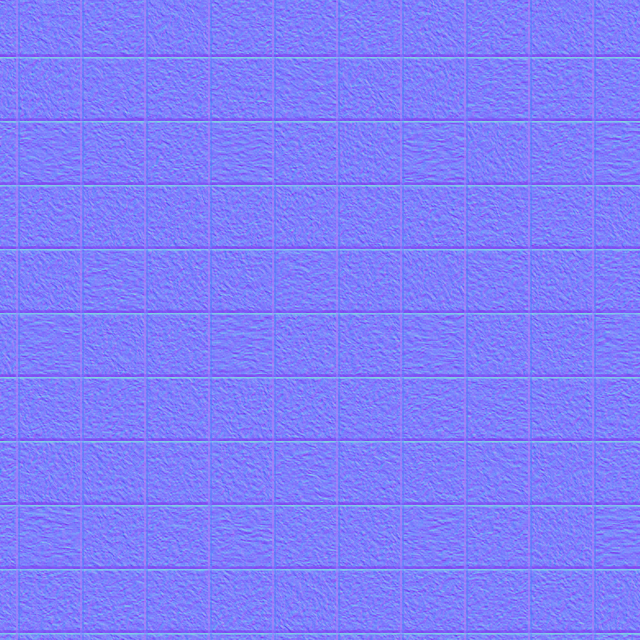
Reproduce this texture map procedurally as a WebGL 1 fragment shader.

```glsl
precision highp float;

uniform vec2 u_resolution;

float hash(vec2 p) {
    vec3 q = fract(vec3(p.xyx) * 0.1031);
    q += dot(q, q.yzx + 33.33);
    return fract((q.x + q.y) * q.z);
}

float valueNoise(vec2 p) {
    vec2 cell = floor(p);
    vec2 f = fract(p);
    f = f * f * f * (f * (f * 6.0 - 15.0) + 10.0);
    return mix(mix(hash(cell), hash(cell + vec2(1.0, 0.0)), f.x),
               mix(hash(cell + vec2(0.0, 1.0)), hash(cell + 1.0), f.x), f.y);
}

vec2 rotate(vec2 p, float angle) {
    float c = cos(angle);
    float s = sin(angle);
    return vec2(c * p.x - s * p.y, s * p.x + c * p.y);
}

// 1 for strongly rippled tiles, less for mildly rippled ones
float rippleAmount(vec2 id) {
    vec2 slot = mod(id, 3.0);
    float strong = step(length(slot - vec2(0.0, 1.0)), 0.1);
    float mild = step(length(slot - vec2(1.0, 2.0)), 0.1);
    return strong * (0.75 + 0.25 * hash(id + 71.0)) + mild * (0.2 + 0.4 * hash(id + 53.0));
}

// Surface relief inside one tile
float tileHeight(vec2 p, vec2 id, float ripple) {
    vec2 seed = (id + 3.0) * 41.0;

    // Fine plaster grain, slanted differently on every tile
    float slant = mix(0.3 + 1.1 * (hash(id + 17.0) - 0.3), 0.0, ripple);
    vec2 g = rotate(p - 0.5, slant) * vec2(mix(0.75, 0.45, ripple), 1.0);
    vec2 warp = vec2(0.0, 0.06 * valueNoise(p * 5.0 + seed));
    g += warp;
    float h = 0.0095 * valueNoise(g * 21.0 + seed + 200.0);
    h += 0.0075 * valueNoise(g * 34.0 + seed + 500.0);
    h += 0.0035 * valueNoise(p * 39.0 + seed + 700.0);

    // Long horizontal ripples
    h += ripple * 0.0075 * valueNoise((p + warp) * vec2(4.0, 19.0) + seed + 900.0);

    // A few small pits and bumps
    for (int i = 0; i < 2; i++) {
        vec2 k = id + float(i) * 13.0;
        vec2 center = 0.1 + 0.8 * vec2(hash(k + 5.0), hash(k + 29.0));
        float size = 0.025 + 0.02 * hash(k + 43.0);
        h += 0.014 * (hash(k + 87.0) - 0.5) * smoothstep(size, 0.0, length(p - center));
    }
    return h;
}

float band(float x, float lo, float hi, float blur) {
    return smoothstep(lo - blur, lo + blur, x) * (1.0 - smoothstep(hi - blur, hi + blur, x));
}

void main() {
    vec2 p = gl_FragCoord.xy / u_resolution * 10.0 - vec2(0.285, 0.11);
    vec2 id = floor(p);
    vec2 local = fract(p);
    float blur = max(6.0 / min(u_resolution.x, u_resolution.y), 0.009);

    // Slope of the grain by finite differences
    float ripple = rippleAmount(id);
    float e = 0.014;
    float h = tileHeight(local, id, ripple);
    vec2 slope = vec2(h - tileHeight(local + vec2(e, 0.0), id, ripple),
                      h - tileHeight(local + vec2(0.0, e), id, ripple)) / e;
    slope.x *= 0.7;

    // Groove walls: wide on the left and upper sides, narrow opposite
    vec2 d = fract(p + 0.5) - 0.5;
    float leftWall = band(d.x, -0.036, 0.0, blur);
    float rightWall = band(d.x, 0.002, 0.024, blur);
    float upperWall = band(d.y, 0.0, 0.04, blur);
    float lowerWall = band(d.y, -0.024, -0.001, blur);
    float vertical = min(leftWall + rightWall, 1.0);
    float horizontal = min(upperWall + lowerWall, 1.0);

    // Worn walls, softened where grooves cross
    float wear = 0.75 + 0.4 * valueNoise(p * 11.0 + 60.0);
    vec2 walls = vec2(0.24 * leftWall - 0.28 * rightWall,
                      0.72 * lowerWall - 0.4 * upperWall);
    walls *= wear * (1.0 - vec2(0.6 * horizontal, 0.6 * vertical));
    slope = slope * (1.0 - 0.6 * max(vertical, horizontal)) + walls;

    vec3 normal = normalize(vec3(slope, 1.0));
    gl_FragColor = vec4(normal * 0.5 + vec3(0.5, 0.5, 0.49), 1.0);
}
```
